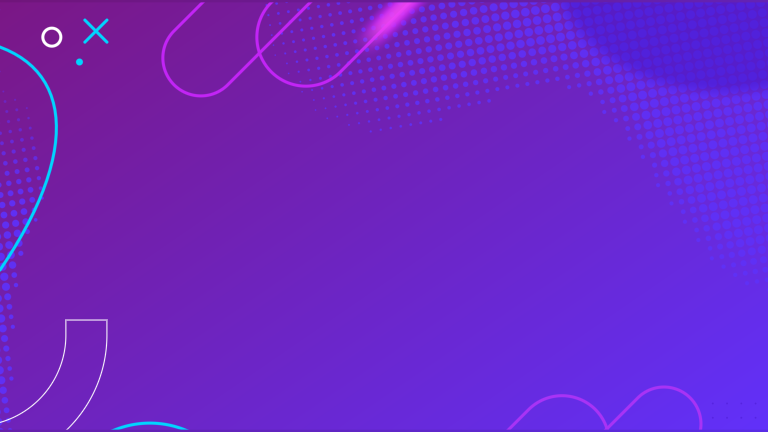
This background is drawn by a Shadertoy shader. Its source:

```glsl
// Violet-to-blue diagonal gradient with halftone dot fields, outlined pills,
// cyan curves and small ornaments. Shapes are distance functions measured in
// canvas heights; dot fields size each lattice dot by its place in a region.

const vec3 PLUM     = vec3(0.48, 0.09, 0.52);
const vec3 INDIGO   = vec3(0.38, 0.19, 0.98);
const vec3 DOT_BLUE = vec3(0.37, 0.19, 0.97);
const vec3 DEEP     = vec3(0.28, 0.09, 0.80);
const vec3 CYAN     = vec3(0.00, 0.83, 1.00);
const vec3 MAGENTA  = vec3(0.76, 0.14, 0.96);
const vec3 VIOLET   = vec3(0.66, 0.20, 0.96);
const vec3 PINK     = vec3(0.94, 0.27, 0.96);
const vec3 WHITE    = vec3(1.0);

const float STROKE      = 0.0035;  // half width of the bold lines
const float HAIRLINE    = 0.0012;  // half width of the thin line
const float DOT_PITCH   = 0.0235;
const float DOT_ANGLE   = 0.17;
const float FRAME       = 0.0055;  // bare strip at top and bottom
const int   CURVE_STEPS = 28;
const vec2  DIAGONAL    = vec2(0.70711);

float fill(float d) {
    float soft = 0.75 / iResolution.y;
    return smoothstep(soft, -soft, d);
}

float stroke(float d, float halfWidth) {
    return fill(abs(d) - halfWidth);
}

float segment(vec2 p, vec2 a, vec2 b) {
    vec2 ab = b - a;
    return length(p - a - ab * clamp(dot(p - a, ab) / dot(ab, ab), 0.0, 1.0));
}

// Long pill whose round end is at c, running off along dir.
float pill(vec2 p, vec2 c, vec2 dir, float r) {
    return segment(p, c, c + dir) - r;
}

vec2 cubic(vec2 a, vec2 b, vec2 c, vec2 d, float t) {
    float s = 1.0 - t;
    return s * s * s * a + 3.0 * s * t * (s * b + t * c) + t * t * t * d;
}

float leftCurve(vec2 p) {
    vec2 a = vec2(0.0, 0.891), b = vec2(0.167, 0.829);
    vec2 c = vec2(0.181, 0.641), d = vec2(0.0, 0.375);
    vec2 last = a;
    float nearest = 1e3;
    for (int i = 1; i <= CURVE_STEPS; i++) {
        vec2 next = cubic(a, b, c, d, float(i) / float(CURVE_STEPS));
        nearest = min(nearest, segment(p, last, next));
        last = next;
    }
    return nearest;
}

// Bent band: a quarter ring with a short straight top.
float bentBand(vec2 p) {
    vec2 q = p - vec2(-0.058, 0.2245);
    float reach = q.y > 0.0 ? q.x : length(q);
    return max(abs(reach - 0.258) - 0.0475, q.y - 0.0347);
}

vec2 latticeCentre(vec2 p, float pitch, float angle) {
    float c = cos(angle), s = sin(angle);
    mat2 turn = mat2(c, s, -s, c);
    return (round(p * turn / pitch) * pitch) * transpose(turn);
}

float topDots(vec2 p) {
    vec2 c = latticeCentre(p, DOT_PITCH, DOT_ANGLE);
    float u = clamp((0.891 - c.x) / 0.285, 0.0, 1.0);
    float edge = 0.31 * sqrt(1.0 - u * u)
               - 0.1065 * smoothstep(0.891, 1.262, c.x)
               + 0.4676 * smoothstep(1.296, 1.759, c.x);
    float margin = edge - (1.0 - c.y);
    float r = mix(0.003, 0.0102, smoothstep(0.6, 1.3, c.x));
    r *= mix(0.45, 1.0, smoothstep(0.0, 0.12, margin));
    return step(0.0, margin) * fill(length(p - c) - r);
}

float sideDots(vec2 p) {
    vec2 c = latticeCentre(p, DOT_PITCH, DOT_ANGLE);
    float depth = 1.0 - c.y;
    float bulge = (depth - 0.394) / 0.197;
    float width = (0.028 + 0.079 * exp(-bulge * bulge)) * smoothstep(0.185, 0.255, depth);
    float r = mix(0.003, 0.0095, smoothstep(0.2, 0.65, depth));
    r *= mix(0.5, 1.0, smoothstep(0.0, 0.03, width - c.x));
    return step(c.x, width) * fill(length(p - c) - r) * mix(0.45, 0.95, smoothstep(0.2, 0.5, depth));
}

void mainImage(out vec4 fragColor, in vec2 fragCoord) {
    vec2 uv = fragCoord / iResolution.xy;
    vec2 p = fragCoord / iResolution.y;
    vec3 base = mix(PLUM, INDIGO, 0.55 * uv.x + 0.45 * (1.0 - uv.y));

    // Dot fields and the dark oval in the corner
    vec3 col = mix(base, DOT_BLUE, 0.9 * topDots(p));
    col = mix(col, DOT_BLUE, sideDots(p));
    float oval = length((p - vec2(1.678, 1.093)) / vec2(0.412, 0.315));
    col = mix(col, DEEP, 0.6 * smoothstep(1.04, 0.9, oval));
    vec2 speck = latticeCentre(p, 0.033, 0.0);
    float speckArea = step(1.65, speck.x) * step(speck.y, 0.09);
    col = mix(col, DEEP, 0.5 * speckArea * fill(length(p - speck) - 0.002));

    // Pills and the glowing streak
    col = mix(col, MAGENTA, stroke(pill(p, vec2(0.465, 0.866), DIAGONAL, 0.088), STROKE));
    col = mix(col, MAGENTA, stroke(pill(p, vec2(0.708, 0.914), DIAGONAL, 0.1134), STROKE));
    vec2 q = p - vec2(0.942, 0.995);
    float along = dot(q, DIAGONAL), across = abs(q.x - q.y) * DIAGONAL.x;
    float streak = smoothstep(0.042, 0.012, across) * smoothstep(-0.17, -0.06, along);
    col = mix(col, mix(MAGENTA, PINK, smoothstep(0.03, 0.0, across)), 0.9 * streak);
    col = mix(col, VIOLET, stroke(pill(p, vec2(1.301, -0.025), -DIAGONAL, 0.109), STROKE));
    col = mix(col, VIOLET, stroke(pill(p, vec2(1.537, 0.0185), -DIAGONAL, 0.0856), STROKE));

    // Cyan curves, thin band and ornaments
    col = mix(col, CYAN, fill(leftCurve(p) - STROKE));
    col = mix(col, CYAN, stroke(length(p - vec2(0.347, -0.197)) - 0.2176, STROKE));
    col = mix(col, WHITE, stroke(bentBand(p), HAIRLINE));
    col = mix(col, WHITE, stroke(length(p - vec2(0.120, 0.914)) - 0.0208, STROKE));
    vec2 arm = abs(p - vec2(0.222, 0.928));
    col = mix(col, CYAN, fill(segment(arm, vec2(0.0), vec2(0.0255)) - STROKE));
    col = mix(col, CYAN, fill(length(p - vec2(0.184, 0.8565)) - 0.008));

    // Bare frame strips
    float inside = fill(abs(uv.y - 0.5) - 0.5 + FRAME);
    fragColor = vec4(mix(base * 0.92, col, inside), 1.0);
}
```
